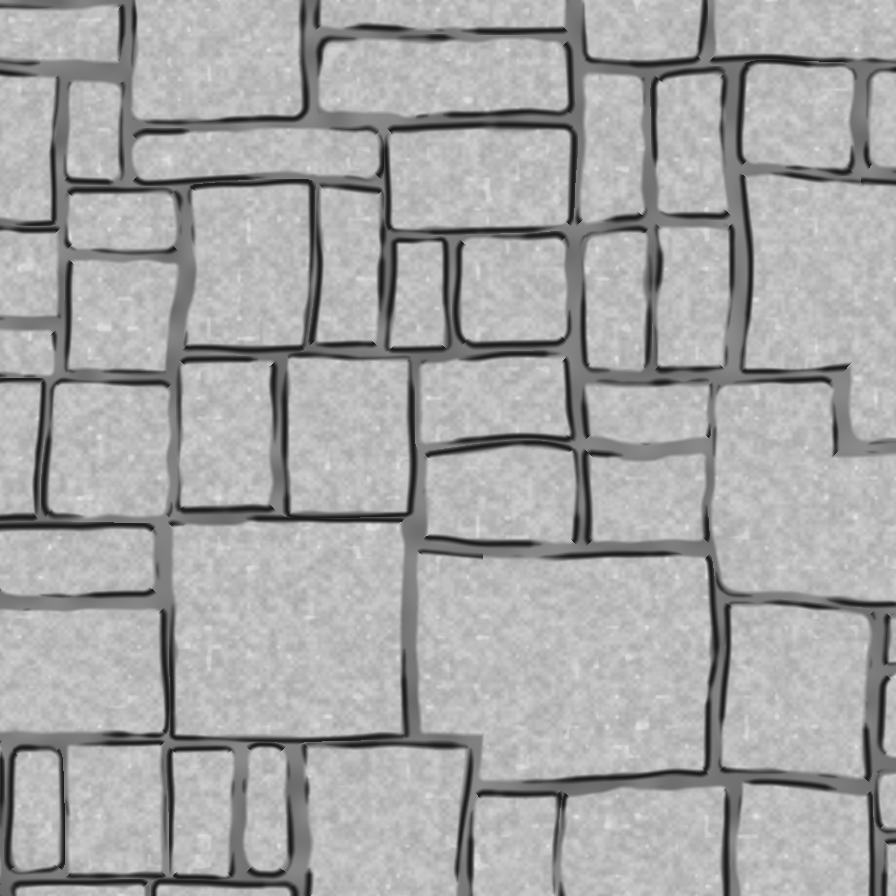
A WebGL 1 fragment shader for this texture:

```glsl
precision highp float;
// Grey flagstone wall: irregular blocks with mortar joints and broken dark edge lines.
uniform vec2 u_resolution;
const float CELLS = 5.3;
const float SPLIT_CHANCE = 0.6;
const float JOIN_CHANCE = 0.3;
const vec3 STONE = vec3(0.735);
const vec3 MORTAR = vec3(0.475);
const vec3 SHADOW = vec3(0.11);

float hash(vec2 p) {
  return fract(sin(dot(p, vec2(127.1, 311.7))) * 43758.5453);
}

float noise(vec2 p) {
  vec2 i = floor(p);
  vec2 f = smoothstep(0.0, 1.0, fract(p));
  float low = mix(hash(i), hash(i + vec2(1.0, 0.0)), f.x);
  float high = mix(hash(i + vec2(0.0, 1.0)), hash(i + 1.0), f.x);
  return mix(low, high, f.y);
}

vec2 wobble(vec2 p, float frequency, float amount) {
  vec2 q = p * frequency;
  return amount * (vec2(noise(q + 31.7), noise(q + 73.3)) - 0.5);
}

// Each grid cell holds one joint line at a random offset.
float jointOffset(vec2 cell) {
  return mix(0.12, 0.88, hash(cell));
}

// Rectangle (left, bottom, right, top) around a grid vertex; line directions alternate.
vec4 stoneRect(vec2 v) {
  float lowerLeft = jointOffset(v - 1.0);
  float lowerRight = jointOffset(v - vec2(0.0, 1.0));
  float upperRight = jointOffset(v);
  float upperLeft = jointOffset(v - vec2(1.0, 0.0));
  vec4 offsets = mod(v.x + v.y, 2.0) < 0.5
    ? vec4(lowerLeft, lowerRight, upperRight, upperLeft)
    : vec4(upperLeft, lowerLeft, lowerRight, upperRight);
  return vec4(v - 1.0, v) + offsets;
}

bool isSplit(vec2 v, vec2 size) {
  return hash(v + 17.3) < SPLIT_CHANCE && size.x * size.y > 0.55;
}

// Keeps the nearest stone as (distance, id of its nearest side).
vec3 addStone(vec3 nearest, vec2 p, vec4 rect, vec2 id) {
  vec2 low = rect.xy + mix(vec2(0.022), vec2(0.066), vec2(hash(id + 3.1), hash(id + 5.7)));
  vec2 high = rect.zw - mix(vec2(0.022), vec2(0.066), vec2(hash(id + 8.3), hash(id + 9.9)));
  float radius = mix(0.015, 0.1, pow(hash(id + 12.9), 2.0));
  vec2 fromCenter = p - 0.5 * (low + high);
  vec2 q = abs(fromCenter) - 0.5 * (high - low) + radius;
  float d = length(max(q, 0.0)) + min(max(q.x, q.y), 0.0) - radius;
  vec2 side = sign(fromCenter) * (q.x > q.y ? vec2(0.29, 0.0) : vec2(0.0, 0.23));
  return d < nearest.x ? vec3(d, id + side) : nearest;
}

vec3 nearestStone(vec2 p) {
  vec3 nearest = vec3(10.0, 0.0, 0.0);
  for (int i = 0; i < 9; i++) {
    vec2 v = floor(p + 0.5) + vec2(mod(float(i), 3.0), floor(float(i) / 3.0)) - 1.0;
    vec4 rect = stoneRect(v);
    vec2 size = rect.zw - rect.xy;
    if (isSplit(v, size)) {
      // Cut into two blocks, mostly across the longer side.
      bool cutWidth = size.x > size.y * (hash(v + 29.3) < 0.35 ? 1.5 : 0.85);
      vec2 axis = cutWidth ? vec2(1.0, 0.0) : vec2(0.0, 1.0);
      vec2 cut = size * axis * mix(0.28, 0.72, hash(v + 41.9));
      nearest = addStone(nearest, p, vec4(rect.xy, mix(rect.zw, rect.xy + cut, axis)), v);
      nearest = addStone(nearest, p, vec4(rect.xy + cut, rect.zw), v + 0.37);
    } else {
      nearest = addStone(nearest, p, rect, v);
      // Join some pairs of neighbours into L-shaped stones.
      vec2 right = v + vec2(1.0, 0.0);
      vec4 next = stoneRect(right);
      float low = max(rect.y, next.y);
      float high = min(rect.w, next.w);
      bool joins = mod(v.x, 2.0) < 0.5 && hash(v + 63.1) < JOIN_CHANCE;
      if (joins && high - low > 0.35 && next.z - rect.x < 2.0 && !isSplit(right, next.zw - next.xy)) {
        vec2 middles = 0.5 * vec2(rect.x + rect.z, next.x + next.z);
        nearest = addStone(nearest, p, vec4(middles.x, low, middles.y, high), v);
      }
    }
  }
  return nearest;
}

vec3 stoneColor(vec2 uv) {
  float grain = 0.1 * (noise(uv * 115.0) - 0.5) + 0.07 * (noise(uv * 230.0 + 19.0) - 0.5);
  return STONE + grain + 0.09 * smoothstep(0.82, 0.98, noise(uv * 90.0 + 47.0));
}

// Broken strokes per stone side: they drift across the edge, taper and fade.
float edgeLine(vec2 p, vec3 stone, float blur) {
  float presence = noise(p * 2.6 + stone.yz * 13.7) + 0.35 * (hash(stone.yz + 2.7) - 0.5);
  presence += 0.3 * (noise(p * 9.0 + 5.0) - 0.5);
  float taper = smoothstep(0.34, 0.62, presence);
  float center = mix(0.0, 0.028, noise(p * 3.5 + stone.yz * 7.1));
  float halfWidth = mix(0.003, 0.016, taper);
  float line = 1.0 - smoothstep(halfWidth - blur, halfWidth + blur, abs(stone.x - center));
  return line * smoothstep(0.33, 0.4, presence) * mix(0.6, 1.0, taper);
}

void main() {
  float extent = min(u_resolution.x, u_resolution.y);
  vec2 uv = gl_FragCoord.xy / extent;
  vec2 p = uv * CELLS + vec2(7.4, 3.6);
  p += wobble(p, 1.4, 0.1);
  float blur = max(0.016, CELLS / extent);
  // Stone edges are rough while the dark strokes stay straighter.
  float edge = nearestStone(p + wobble(p, 7.0, 0.032)).x;
  float line = edgeLine(p, nearestStone(p + wobble(p, 4.0, 0.012)), blur);
  vec3 mortar = MORTAR + 0.14 * (noise(uv * 32.0) - 0.5);
  vec3 color = mix(stoneColor(uv), mortar, smoothstep(-blur, blur, edge));
  gl_FragColor = vec4(mix(color, SHADOW, line), 1.0);
}
```
